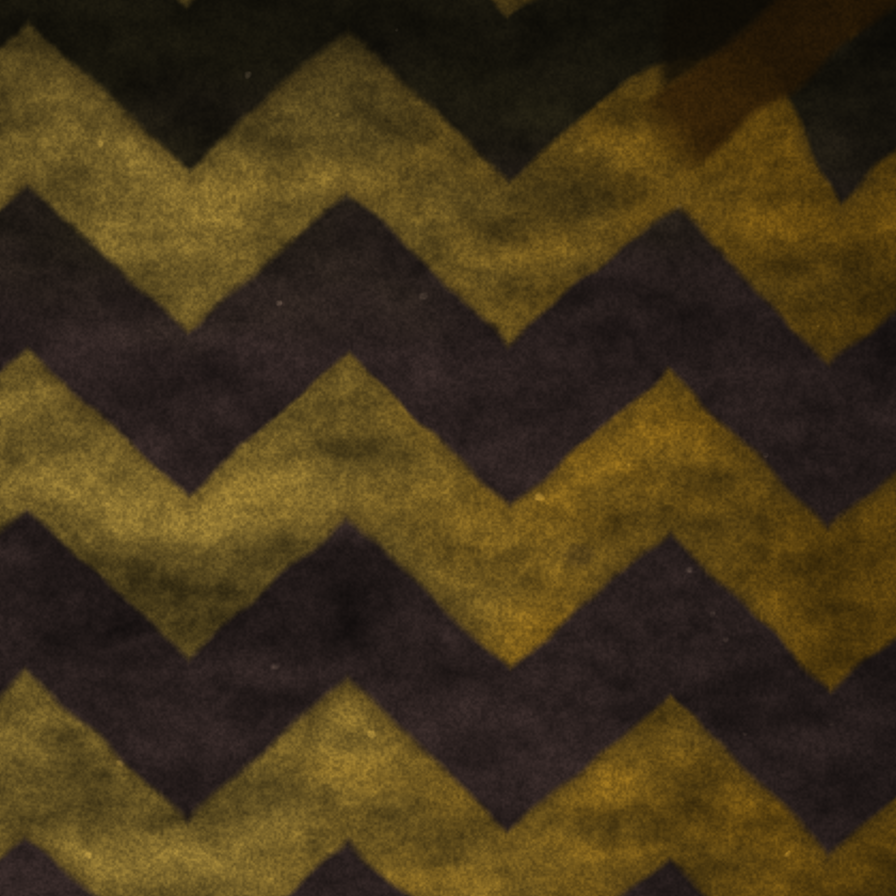
Give the GLSL for this pattern, as a Shadertoy shader.

```glsl
float hash(vec2 p) {
    vec3 q = fract(vec3(p.xyx) * 0.1031);
    q += dot(q, q.yzx + 33.33);
    return fract((q.x + q.y) * q.z);
}

float noise(vec2 p) {
    vec2 i = floor(p), f = fract(p);
    f = f * f * (3.0 - 2.0 * f);
    return mix(mix(hash(i), hash(i + vec2(1, 0)), f.x),
               mix(hash(i + vec2(0, 1)), hash(i + vec2(1, 1)), f.x), f.y);
}

float fbm(vec2 p) {
    float sum = 0.0, amp = 0.5;
    for (int i = 0; i < 5; i++) {
        sum += amp * noise(p);
        p = mat2(1.6, 1.2, -1.2, 1.6) * p + 7.3;
        amp *= 0.5;
    }
    return sum;
}

// Signed distance to the chevron edges, negative inside the dark bands
float chevron(vec2 p) {
    // Stretch towards the upper right corner
    float stretch = smoothstep(0.68, 0.92, p.y) * smoothstep(0.7, 0.84, p.x)
                  * (1.0 - smoothstep(0.84, 1.0, p.x));
    p.x -= 0.085 * stretch;
    float zigzag = 2.0 * abs(fract((p.x - 0.03) / 0.3585 + 0.5) - 0.5);
    float crest = 0.612 - 0.045 * p.x * p.x - 0.162 * zigzag;
    float band = abs(fract((crest - p.y) / 0.363 + 0.25) - 0.5);
    return (0.25 - band) * 0.27;
}

// Small scattered flecks of worn paint
float flecks(vec2 p) {
    vec2 cell = floor(p * 24.0);
    float sum = 0.0;
    for (int k = 0; k < 9; k++) {
        vec2 id = cell + vec2(k % 3 - 1, k / 3 - 1);
        vec2 centre = (id + vec2(hash(id + 3.1), hash(id + 8.7))) / 24.0;
        float radius = 0.001 + 0.004 * hash(id + 5.0);
        float ragged = length(p - centre) + 0.004 * (noise(p * 160.0) - 0.5);
        sum += step(0.88, hash(id + 21.0)) * (1.0 - smoothstep(0.3 * radius, radius + 0.002, ragged));
    }
    return min(sum, 1.0);
}

void mainImage(out vec4 fragColor, in vec2 fragCoord) {
    vec2 p = fragCoord / iResolution.y;
    float clouds = fbm(p * vec2(5.0, 9.0) + 2.0);
    float blotches = fbm(p * vec2(13.0, 24.0) + 11.0);
    float mottle = fbm(p * 60.0);
    float grain = noise(p * 260.0) + noise(p * 420.0) - 1.0;

    // Slightly uneven band edges
    vec2 wobble = vec2(noise(p * 28.0), noise(p * 28.0 + 40.0)) - 0.5;
    float d = chevron(p + 0.007 * wobble) + 0.004 * (mottle - 0.5);
    float softness = max(0.0035 + 0.004 * noise(p * 9.0), 0.7 / iResolution.y);
    float paint = smoothstep(-softness, softness, d);

    // Ochre paint: olive on the left, amber on the right
    float amber = smoothstep(0.25, 0.95, p.x + 0.5 * (clouds - 0.5));
    vec3 ochre = mix(vec3(0.42, 0.345, 0.145), vec3(0.41, 0.295, 0.06), amber);
    float shade = 0.96 + 1.0 * (clouds - 0.48) + 0.9 * (blotches - 0.48) + 0.35 * (mottle - 0.48);
    ochre *= clamp(shade, 0.5, 1.35);
    float smudge = (1.0 - smoothstep(0.0, 0.03, d)) * smoothstep(0.4, 0.65, blotches);
    ochre = mix(ochre, vec3(0.22, 0.17, 0.07), 0.5 * smudge);

    // Dark paint: plum below, green towards the top
    float green = smoothstep(0.6, 0.95, p.y + 0.3 * (clouds - 0.5));
    vec3 dark = mix(vec3(0.155, 0.118, 0.112), vec3(0.12, 0.107, 0.06), green);
    dark *= 0.98 + 0.8 * (blotches - 0.48) + 0.7 * (clouds - 0.48) + 0.4 * (mottle - 0.48);
    float stain = length((p - vec2(0.365, 0.505)) * vec2(1.0, 0.8));
    dark *= 1.0 - 0.25 * (1.0 - smoothstep(0.03, 0.045, stain));

    vec3 col = mix(dark, ochre, paint);

    // Flecks and one worn patch in the dark paint
    float worn = flecks(p) * smoothstep(0.48, 0.6, blotches);
    col += worn * mix(vec3(0.14, 0.12, 0.1), vec3(0.16, 0.13, 0.06), paint);
    float patchDist = length((p - vec2(0.645, 0.38)) * vec2(0.8, 1.2)) + 0.015 * (mottle - 0.5);
    col = mix(col, vec3(0.34, 0.26, 0.1), 0.8 * (1.0 - smoothstep(0.006, 0.02, patchDist)));

    // Brown diagonal smear with a shadow on its left
    vec2 s = p - vec2(0.75, 0.85);
    float across = dot(s, vec2(-0.62, 0.78)) + 0.012 * (noise(p * 18.0) - 0.5);
    float along = dot(s, vec2(0.78, 0.62));
    float reach = smoothstep(-0.03, 0.03, along);
    float shadow = smoothstep(0.725, 0.75, p.x) * smoothstep(0.03, 0.05, across)
                 * (1.0 - smoothstep(0.08, 0.16, across)) * reach;
    col = mix(col, vec3(0.085, 0.065, 0.03), 0.85 * shadow);
    float smear = (1.0 - smoothstep(0.035, 0.05, abs(across))) * reach;
    col = mix(col, vec3(0.21, 0.13, 0.03) * (0.8 + 0.4 * blotches), 0.9 * smear);

    // Fine grain and darkened top and right borders
    col *= 1.0 + 0.22 * grain;
    col *= 1.0 - 0.3 * smoothstep(0.72, 1.02, p.y);
    col *= 1.0 - 0.18 * smoothstep(0.8, 1.02, p.x);
    fragColor = vec4(clamp(col, 0.0, 1.0), 1.0);
}
```
